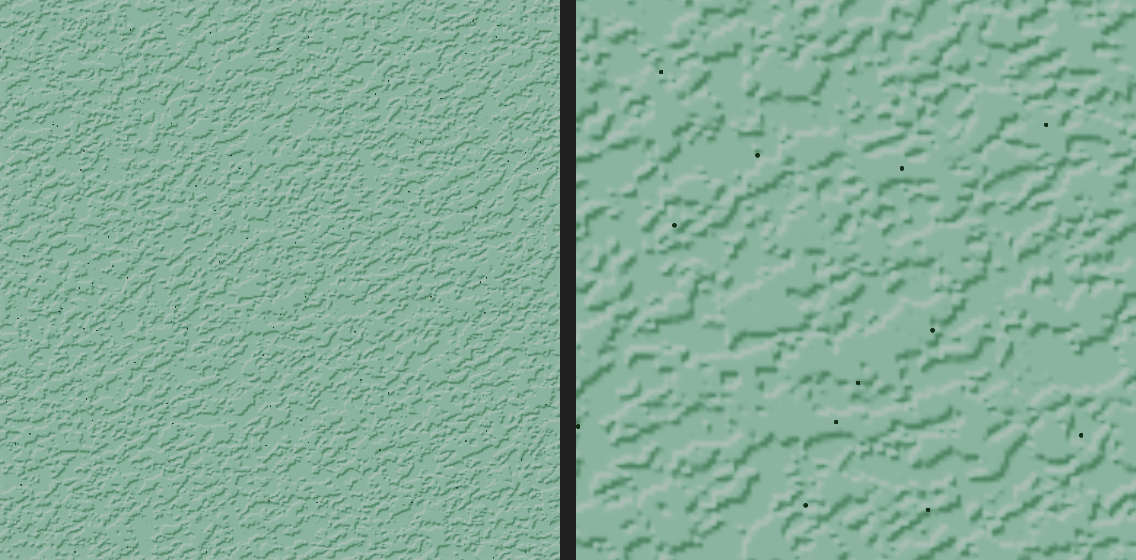
Left: the whole. Right: its middle third, enlarged.
This texture is drawn by a Shadertoy shader. Its source:

```glsl
// Pale green embossed plaster: fine stepped slanted ridges lit from the upper left, with sparse dark pits.

const vec3 FLAT_COLOR = vec3(0.541, 0.707, 0.624);
const vec3 LIGHT_COLOR = vec3(0.660, 0.745, 0.705);
const vec3 SHADE_COLOR = vec3(0.325, 0.535, 0.405);
const vec3 PIT_COLOR = vec3(0.07, 0.18, 0.08);

const float STEPS = 384.0;                // relief steps across the canvas
const vec2 RIDGE_FREQ = vec2(44.0, 78.0); // along and across the ridges
const float RIDGE_ANGLE = 0.42;
const float OCTAVE_GAIN = 0.82;
const float EDGE_SOFTNESS = 0.10;
const vec2 LIGHT_OFFSET = vec2(-0.42, 0.60); // in relief steps
const float HALO_REACH = 2.2;             // times the light offset
const float HALO_STRENGTH = 0.12;
const float PIT_CHANCE = 0.03;            // passed twice by every pit
const float PIT_RADIUS = 0.55;            // in relief steps
const float RIM_WIDTH = 0.012;
const float RIM_STRENGTH = 0.16;

float hash(vec2 p) {
    return fract(sin(dot(p, vec2(12.9898, 78.233))) * 43758.5453);
}

float valueNoise(vec2 p) {
    vec2 i = floor(p);
    vec2 f = fract(p);
    f = f * f * (3.0 - 2.0 * f);
    float bottom = mix(hash(i), hash(i + vec2(1, 0)), f.x);
    float top = mix(hash(i + vec2(0, 1)), hash(i + vec2(1, 1)), f.x);
    return mix(bottom, top, f.y);
}

// Raised (1) or sunken (0) plaster at one relief step
float plateau(vec2 cell) {
    vec2 along = vec2(cos(RIDGE_ANGLE), sin(RIDGE_ANGLE));
    vec2 p = cell / STEPS;
    vec2 q = vec2(dot(p, along), dot(p, vec2(-along.y, along.x))) * RIDGE_FREQ;
    float sum = 0.0;
    float gain = 1.0;
    for (int octave = 0; octave < 3; octave++) {
        sum += gain * (valueNoise(q) - 0.5);
        q = q * 2.03 + vec2(17.3, 41.7);
        gain *= OCTAVE_GAIN;
    }
    return smoothstep(-EDGE_SOFTNESS, EDGE_SOFTNESS, sum);
}

// Plateaus joined by short ramps, which leaves stair-stepped outlines
float relief(vec2 g) {
    vec2 i = floor(g);
    vec2 f = fract(g);
    float bottom = mix(plateau(i), plateau(i + vec2(1, 0)), f.x);
    float top = mix(plateau(i + vec2(0, 1)), plateau(i + vec2(1, 1)), f.x);
    return mix(bottom, top, f.y);
}

// Positive on faces turned to the light
float slopeOver(vec2 g, vec2 reach) {
    return relief(g - reach) - relief(g + reach);
}

void mainImage(out vec4 fragColor, in vec2 fragCoord) {
    vec2 uv = fragCoord / iResolution.xy;
    vec2 g = fragCoord / iResolution.y * STEPS;
    float pixel = STEPS / iResolution.y;

    // Emboss with a crisp core and a faint halo
    float slope = slopeOver(g, LIGHT_OFFSET);
    slope += HALO_STRENGTH * slopeOver(g, LIGHT_OFFSET * HALO_REACH);
    vec3 color = mix(FLAT_COLOR, LIGHT_COLOR, clamp(slope, 0.0, 1.0));
    color = mix(color, SHADE_COLOR, clamp(-slope, 0.0, 1.0));

    // Pits
    vec2 cell = floor(g);
    float rarest = min(hash(cell + 3.1), hash(cell.yx * 1.37 + 7.7));
    float hasPit = step(1.0 - PIT_CHANCE, rarest);
    float pitDistance = length(fract(g) - 0.5) - PIT_RADIUS;
    float pit = 1.0 - smoothstep(-0.5 * pixel, 0.5 * pixel, pitDistance);
    color = mix(color, PIT_COLOR, hasPit * pit);

    // Faint bright rim of the sheet
    vec2 border = min(uv, 1.0 - uv);
    float rim = 1.0 - smoothstep(0.0, RIM_WIDTH, min(border.x, border.y));
    color = mix(color, LIGHT_COLOR, rim * RIM_STRENGTH);

    fragColor = vec4(color, 1.0);
}
```
